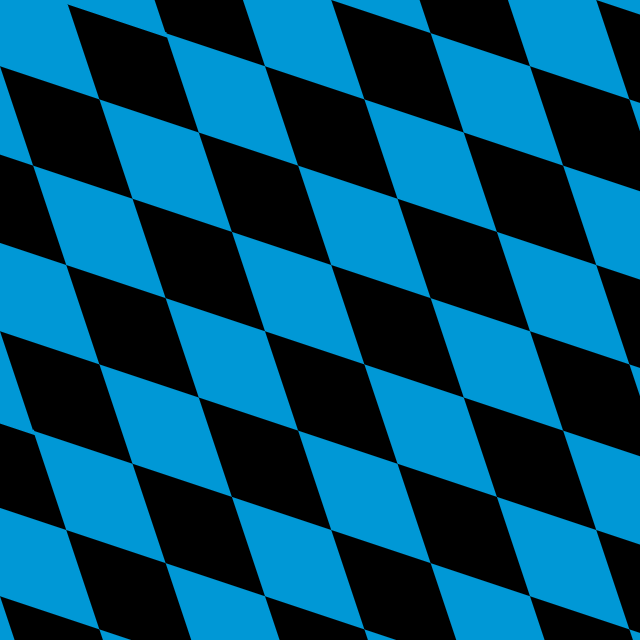
Give the GLSL for this pattern, as a Shadertoy shader.

```glsl
// Slanted two-colour checker of rhombic cells, running down to the right.
// A skewed lattice turns the canvas into cell coordinates; the product of two
// smoothed square waves fills it, and two cells have a thin slip at the top edge.

#define UNIT 0.051758             // lattice step, in canvas heights
#define PHASE 0.75                // lattice offset, in cells
#define SLIP 0.045                // depth of the slipped edge, in cells
#define BLUE vec3(0.0, 0.598, 0.84)
#define BLACK vec3(0.0)

// Cell coordinates for lattice edges (3,1) and (1,3), y pointing down.
vec2 toCells(vec2 p) {
    return vec2(3.0 * p.x - p.y, 3.0 * p.y - p.x) / (8.0 * UNIT) - PHASE;
}

// Square wave per axis: +1 in even cells, -1 in odd ones, soft over one pixel.
vec2 squareWave(vec2 q, float pixel) {
    vec2 ramp = 0.5 - abs(mod(q + 0.5, 2.0) - 1.0);
    return clamp(2.0 * ramp / pixel, -1.0, 1.0);
}

// Coverage of the strip along a cell's top edge, overlapping its neighbours.
float slipStrip(vec2 local, float pixel) {
    vec2 low = vec2(-pixel);
    vec2 high = vec2(1.0 + pixel, SLIP);
    vec2 outside = abs(local - 0.5 * (low + high)) - 0.5 * (high - low);
    return clamp(0.5 - max(outside.x, outside.y) / pixel, 0.0, 1.0);
}

void mainImage(out vec4 fragColor, in vec2 fragCoord) {
    vec2 p = fragCoord / iResolution.y;
    p.y = 1.0 - p.y;
    vec2 q = toCells(p);
    float pixel = sqrt(10.0) / (8.0 * UNIT * iResolution.y);

    // Checker
    vec2 wave = squareWave(q, pixel);
    float blue = 0.5 + 0.5 * wave.x * wave.y;

    // Slipped edges, repeated along a long lattice vector
    for (int k = 0; k < 2; k++) {
        vec2 cell = vec2(0.0, -1.0) + float(k) * vec2(-3.0, 5.0);
        blue = max(blue, slipStrip(q - cell, pixel));
    }

    fragColor = vec4(mix(BLACK, BLUE, blue), 1.0);
}
```
